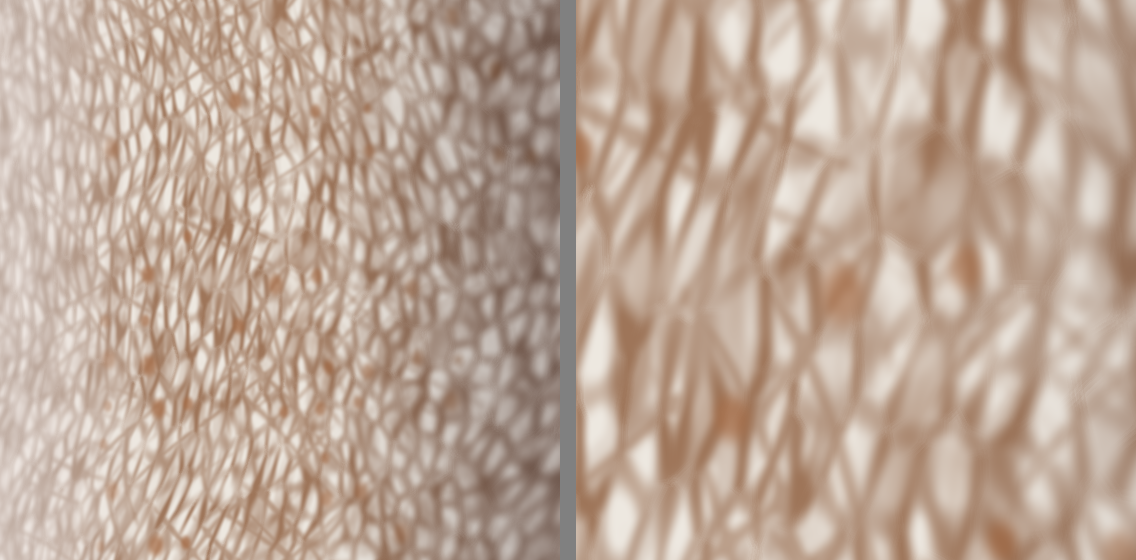
Left: the whole. Right: its middle third, enlarged.
Reproduce this texture procedurally as a WebGL 2 fragment shader.

```glsl
#version 300 es
precision highp float;
// Close view of creased skin: stretched cellular noise and upright streaks form
// ridges and broken furrows, crossed by diagonal creases and dotted with pores.
// A disc of samples widens away from a sharper vertical band for shallow focus.

uniform vec2 u_resolution;
out vec4 outColor;

const float ROWS = 18.0;            // ridge rows over the canvas height
const float COLUMNS = 53.0;         // ridge density at the left edge
const float COLUMN_FALLOFF = 17.0;  // how much wider ridges grow to the right
const float PORE_GRID = 13.0;
const float PORE_CHANCE = 0.22;
const float FOCUS_X = 0.36;
const float MIN_BLUR = 0.0031;
const float BLUR_GROWTH = 0.0085;
const float CREASE_WIDTH = 0.11;
const float CREASE_DEPTH = 0.62;
const int BLUR_SAMPLES = 12;

// Tones at the left edge, in the focus band and at the right edge
const vec3 RIDGE_L = vec3(0.85, 0.80, 0.775);
const vec3 RIDGE_M = vec3(0.795, 0.725, 0.67);
const vec3 RIDGE_R = vec3(0.55, 0.475, 0.44);
const vec3 FURROW_L = vec3(0.74, 0.665, 0.62);
const vec3 FURROW_M = vec3(0.62, 0.46, 0.35);
const vec3 FURROW_R = vec3(0.41, 0.32, 0.28);
const vec3 GLINT_L = vec3(0.93, 0.90, 0.88);
const vec3 GLINT_M = vec3(0.93, 0.91, 0.88);
const vec3 GLINT_R = vec3(0.73, 0.695, 0.675);
const vec3 PORE = vec3(0.65, 0.42, 0.27);

vec2 hash2(vec2 p) {
    vec3 q = fract(vec3(p.xyx) * vec3(0.1031, 0.1030, 0.0973));
    q += dot(q, q.yzx + 33.33);
    return fract((q.xx + q.yz) * q.zy);
}

float valueNoise(vec2 p) {
    vec2 i = floor(p), f = fract(p);
    f = f * f * (3.0 - 2.0 * f);
    float low = mix(hash2(i).x, hash2(i + vec2(1, 0)).x, f.x);
    float high = mix(hash2(i + vec2(0, 1)).x, hash2(i + vec2(1, 1)).x, f.x);
    return mix(low, high, f.y);
}

vec3 acrossTone(vec3 left, vec3 mid, vec3 right, float x) {
    return mix(mix(left, mid, smoothstep(0.03, 0.32, x)), right, smoothstep(0.5, 1.06, x));
}

// Returns (gap to the nearest border, how upright that border is, random ridge value)
vec3 ridges(vec2 p) {
    vec2 cell = floor(p), first = vec2(9.0), second = vec2(9.0), id = vec2(0.0);
    for (int j = -1; j <= 1; j++)
    for (int i = -1; i <= 1; i++) {
        vec2 c = cell + vec2(i, j);
        vec2 r = c + 0.05 + 0.9 * hash2(c) - p;
        if (dot(r, r) < dot(first, first)) { second = first; first = r; id = c; }
        else if (dot(r, r) < dot(second, second)) second = r;
    }
    float upright = abs(normalize(second - first).x);
    return vec3(length(second) - length(first), upright, hash2(id + 71.0).y);
}

// Thin lines in three directions, each broken along its length
float creases(vec2 uv) {
    float total = 0.0;
    for (int k = 0; k < 3; k++) {
        float n = float(k);
        float angle = 0.90 - 0.52 * n - 0.32 * n * (n - 1.0);
        vec2 across = vec2(cos(angle), sin(angle));
        float along = dot(uv, vec2(-across.y, across.x));
        float d = dot(uv, across) * (19.0 + 3.0 * n) + n * 17.0;
        d += 0.35 * sin(along * 13.0 + n * 2.0) + 0.7 * valueNoise(uv * 8.0 + n * 9.0);
        float offset = (fract(d) - 0.5) / CREASE_WIDTH;
        float breaks = valueNoise(vec2(along * 11.0, floor(d) * 3.7 + n * 31.0));
        total += exp(-offset * offset) * smoothstep(0.3, 0.8, breaks);
    }
    return min(total, 1.0);
}

float pores(vec2 uv) {
    vec2 p = uv * PORE_GRID, c = floor(p);
    vec2 h = hash2(c + 5.0);
    vec2 r = (fract(p) - 0.3 - 0.4 * hash2(c + 23.0)) * vec2(1.0, 0.72);
    float size = 0.09 + 0.10 * h.y;
    return step(h.x, PORE_CHANCE) * (1.0 - smoothstep(size * 0.4, size * 1.4, length(r)));
}

vec3 skin(vec2 uv) {
    // Furrows lean right near the bottom and slightly left near the top
    float x = uv.x - 0.28 * uv.y + 0.20 * uv.y * uv.y + 0.05;
    x += 0.008 * sin(uv.y * 11.0 + uv.x * 7.0) + 0.003 * sin(uv.y * 31.0 - uv.x * 19.0);
    vec2 p = vec2(x * (COLUMNS - COLUMN_FALLOFF * x), uv.y * ROWS + 1.5 * sin(uv.x * 9.0));
    vec3 ridge = ridges(p + 40.0);
    float patches = valueNoise(uv * 24.0 + 3.0);
    float streak = valueNoise(vec2(p.x * 1.9, p.y * 0.9) + 90.0);
    float fineStreak = valueNoise(vec2(p.x * 3.1, p.y * 1.5) + 170.0);

    float furrow = 1.0 - smoothstep(0.0, 0.5, ridge.x);
    furrow *= mix(0.3, 1.0, ridge.y) * (0.35 + 0.8 * patches);
    furrow += 0.5 * smoothstep(0.5, 0.1, streak) * (0.4 + 0.8 * patches);
    furrow = max(furrow, CREASE_DEPTH * creases(uv) * (1.0 - 0.5 * smoothstep(0.5, 0.9, uv.x)));
    float glint = smoothstep(0.08, 0.6, ridge.x) * (0.3 + 0.6 * ridge.z);
    glint += 0.8 * smoothstep(0.5, 0.9, streak) + 0.5 * smoothstep(0.55, 0.95, fineStreak);

    vec3 color = acrossTone(RIDGE_L, RIDGE_M, RIDGE_R, uv.x);
    color = mix(color, acrossTone(GLINT_L, GLINT_M, GLINT_R, uv.x), min(glint, 1.0));
    color = mix(color, acrossTone(FURROW_L, FURROW_M, FURROW_R, uv.x), min(furrow, 1.0));
    float poreDepth = smoothstep(0.08, 0.3, uv.x) * (0.8 - 0.3 * uv.x);
    vec3 poreColor = PORE * (1.0 - 0.35 * smoothstep(0.5, 1.0, uv.x));
    return mix(color, poreColor, pores(uv) * poreDepth);
}

void main() {
    vec2 uv = gl_FragCoord.xy / u_resolution;
    float defocus = abs(uv.x - FOCUS_X - 0.06 * (uv.y - 0.5));
    float radius = MIN_BLUR + BLUR_GROWTH * smoothstep(0.06, 0.72, defocus);
    vec3 sum = vec3(0.0);
    for (int i = 0; i < BLUR_SAMPLES; i++) {
        float t = float(i) + 0.5, a = t * 2.39996;
        sum += skin(uv + radius * sqrt(t / float(BLUR_SAMPLES)) * vec2(cos(a), sin(a)));
    }
    outColor = vec4(sum / float(BLUR_SAMPLES), 1.0);
}
```
